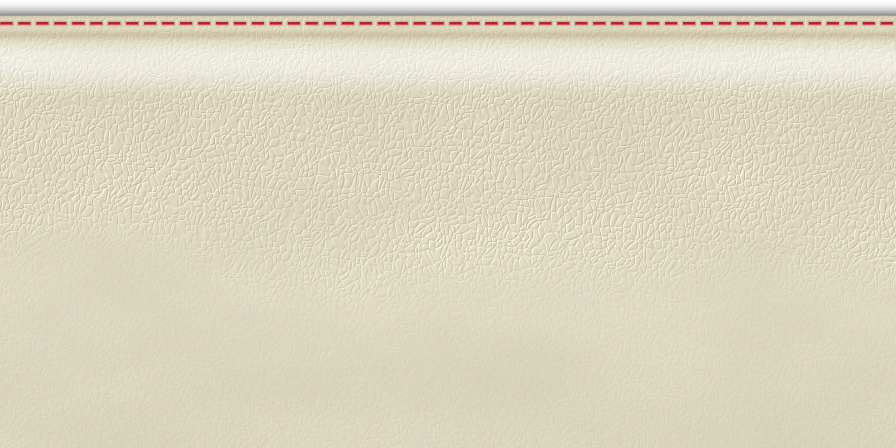
Give the GLSL for this texture, as a Shadertoy shader.

```glsl
const vec3 LEATHER = vec3(0.868, 0.846, 0.757);
const vec3 TAN = vec3(0.840, 0.815, 0.715);
const vec3 SHEEN = vec3(0.937, 0.928, 0.880);
const vec3 CREASE = vec3(0.755, 0.715, 0.575);
const vec3 THREAD = vec3(0.800, 0.090, 0.140);

// Depths below the top edge, in canvas heights
const float EDGE_DEPTH = 0.035;
const float STITCH_DEPTH = 0.052;
const float CREASE_DEPTH = 0.078;
const float STITCH_PERIOD = 0.0401;
const float STITCH_PHASE = 0.14;
const vec2 STITCH_HALF = vec2(0.0135, 0.0028);

const vec2 GRAIN_SCALE = vec2(74.0, 58.0);
const vec2 LIGHT_STEP = vec2(-0.0024, 0.0020);
const float GRAIN_RELIEF = 0.105;

float hash1(vec2 p) {
    vec3 q = fract(p.xyx * 0.1031);
    q += dot(q, q.yzx + 33.33);
    return fract((q.x + q.y) * q.z);
}

vec2 hash2(vec2 p) {
    return vec2(hash1(p), hash1(p + 71.7));
}

float noise(vec2 p) {
    vec2 i = floor(p), f = fract(p);
    f = f * f * (3.0 - 2.0 * f);
    return mix(mix(hash1(i), hash1(i + vec2(1, 0)), f.x),
               mix(hash1(i + vec2(0, 1)), hash1(i + vec2(1, 1)), f.x), f.y);
}

float fbm(vec2 p) {
    float sum = 0.0, amp = 0.5;
    for (int i = 0; i < 4; i++) {
        sum += amp * noise(p);
        p = p * 2.03 + 17.3;
        amp *= 0.5;
    }
    return sum;
}

// Pebbled hide: rounded cells divided by narrow furrows
float hideHeight(vec2 p) {
    vec2 warp = vec2(noise(p * 38.0), noise(p * 38.0 + 50.0)) - 0.5;
    vec2 q = p * GRAIN_SCALE + warp * 1.3;
    vec2 cell = floor(q);
    float nearest = 8.0, second = 8.0;
    for (int y = -1; y <= 1; y++)
    for (int x = -1; x <= 1; x++) {
        vec2 id = cell + vec2(x, y);
        float dist = length(id + hash2(id) - q);
        second = min(second, max(nearest, dist));
        nearest = min(nearest, dist);
    }
    float pebble = smoothstep(0.0, 0.34, second - nearest);
    return pebble + 0.55 * noise(p * vec2(190.0, 125.0));
}

float band(float x, float center, float width) {
    float t = (x - center) / width;
    return exp(-t * t);
}

// Pale worn patches
float wornPatches(vec2 p) {
    vec2 centers[3] = vec2[3](vec2(0.32, 0.47), vec2(1.68, 0.40), vec2(1.08, 0.55));
    float sum = 0.0;
    for (int i = 0; i < 3; i++) {
        vec2 r = (p - centers[i]) / vec2(0.20, 0.085);
        sum += exp(-dot(r, r));
    }
    return sum;
}

void mainImage(out vec4 fragColor, in vec2 fragCoord) {
    float px = 1.0 / iResolution.y;
    vec2 p = fragCoord * px;
    float depth = 1.0 - p.y;
    vec2 s = vec2(p.x, depth);
    float mottle = fbm(s * vec2(3.5, 6.0)) - 0.47;

    // Broad tone and worn areas
    float tanZone = smoothstep(0.18, 0.23, depth) * (1.0 - smoothstep(0.32, 0.66, depth));
    vec3 color = mix(LEATHER, TAN, 0.55 * tanZone);
    color += 0.045 * mottle + 0.016 * wornPatches(s);
    color -= 0.016 * smoothstep(0.65, 1.0, depth);

    // Rolled sheen below the seam
    float roll = smoothstep(0.078, 0.125, depth)
               * (1.0 - smoothstep(0.145, 0.218, depth + 0.025 * mottle));
    color = mix(color, SHEEN, roll * (0.92 + 0.25 * mottle));

    // Seam crease and shaded lip
    color = mix(color, CREASE, 0.62 * band(depth, CREASE_DEPTH, 0.009));
    color = mix(color, CREASE, 0.40 * band(depth, EDGE_DEPTH, 0.006));

    // Embossed grain, fading along an uneven lower boundary
    float boundary = 0.61 + 0.16 * mottle - 0.08 * (1.0 - smoothstep(0.2, 0.65, p.x));
    float grain = mix(1.0, 0.24, smoothstep(boundary - 0.10, boundary + 0.07, depth));
    grain *= mix(0.42, 1.0, smoothstep(0.14, 0.22, depth));
    grain *= 0.85 + 0.9 * mottle + 0.22 * wornPatches(s);
    float relief = hideHeight(p) - hideHeight(p + LIGHT_STEP);
    color += GRAIN_RELIEF * grain * relief * vec3(0.96, 0.97, 1.0);
    color += 0.014 * (noise(p * vec2(230.0, 180.0)) - 0.5);

    // Dashed thread with a soft drop shadow
    float along = (fract(p.x / STITCH_PERIOD + STITCH_PHASE) - 0.5) * STITCH_PERIOD;
    vec2 box = abs(vec2(along, depth - STITCH_DEPTH)) - STITCH_HALF;
    float dash = length(max(box, 0.0)) + min(max(box.x, box.y), 0.0);
    color *= 1.0 - 0.16 * (1.0 - smoothstep(0.0, 0.006, dash));
    color = mix(color, THREAD, 1.0 - smoothstep(-0.6 * px, 0.6 * px, dash));

    // White backdrop darkening toward the leather edge
    float fall = clamp(depth / EDGE_DEPTH, 0.0, 1.0);
    vec3 backdrop = vec3(1.0 - 0.48 * pow(fall, 1.9));
    color = mix(backdrop, color, smoothstep(-px, px, depth - EDGE_DEPTH));

    fragColor = vec4(clamp(color, 0.0, 1.0), 1.0);
}
```
